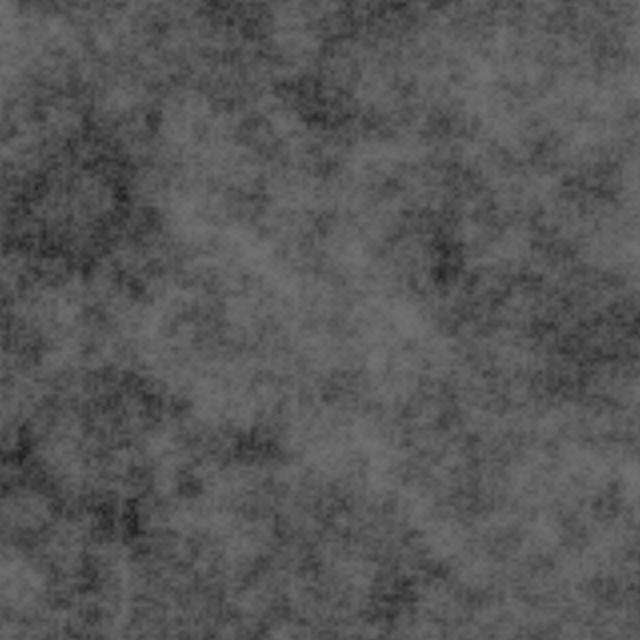
Reproduce this texture procedurally as a three.js fragment shader.

```glsl
// Cloudy dark grey surface with soft blotches and strong fine grain.
// Octaves of smooth value noise are summed with a very slow falloff, normalised
// to unit deviation, then toned by a curve that deepens the dark patches.

varying vec2 vUv;

const int OCTAVES = 6;
const float BASE_CELLS = 5.0;     // cells across the canvas, coarsest octave
const float LACUNARITY = 2.0;     // frequency step between octaves
const float GAIN = 0.95;          // amplitude step between octaves
const vec2 OCTAVE_SHIFT = vec2(17.3, 9.7);

const float NOISE_DEVIATION = 0.215; // spread of a single noise octave
const float MID_GREY = 0.342;
const float CONTRAST = 0.046;
const float DARK_SKEW = 0.005;    // bends the tones towards the darks
const float MIN_GREY = 0.14;
const float MAX_GREY = 0.45;

float hash(vec2 p) {
  return fract(sin(dot(p, vec2(127.1, 311.7))) * 43758.5453);
}

// Value noise, centred on zero
float valueNoise(vec2 p) {
  vec2 cell = floor(p);
  vec2 f = fract(p);
  vec2 blend = f * f * (3.0 - 2.0 * f);
  float bottom = mix(hash(cell), hash(cell + vec2(1.0, 0.0)), blend.x);
  float top = mix(hash(cell + vec2(0.0, 1.0)), hash(cell + vec2(1.0, 1.0)), blend.x);
  return mix(bottom, top, blend.y) - 0.5;
}

// Sum of octaves, scaled to a standard deviation near one
float cloudNoise(vec2 p) {
  float sum = 0.0;
  float power = 0.0;
  float amplitude = 1.0;
  for (int i = 0; i < OCTAVES; i++) {
    sum += amplitude * valueNoise(p);
    power += amplitude * amplitude;
    p = p * LACUNARITY + OCTAVE_SHIFT;
    amplitude *= GAIN;
  }
  return sum / (NOISE_DEVIATION * sqrt(power));
}

void main() {
  float n = cloudNoise(vUv * BASE_CELLS + OCTAVE_SHIFT);

  // Tone curve: highlights flatten, shadows sink
  float grey = MID_GREY + CONTRAST * n - DARK_SKEW * n * n;
  gl_FragColor = vec4(vec3(clamp(grey, MIN_GREY, MAX_GREY)), 1.0);
}
```
